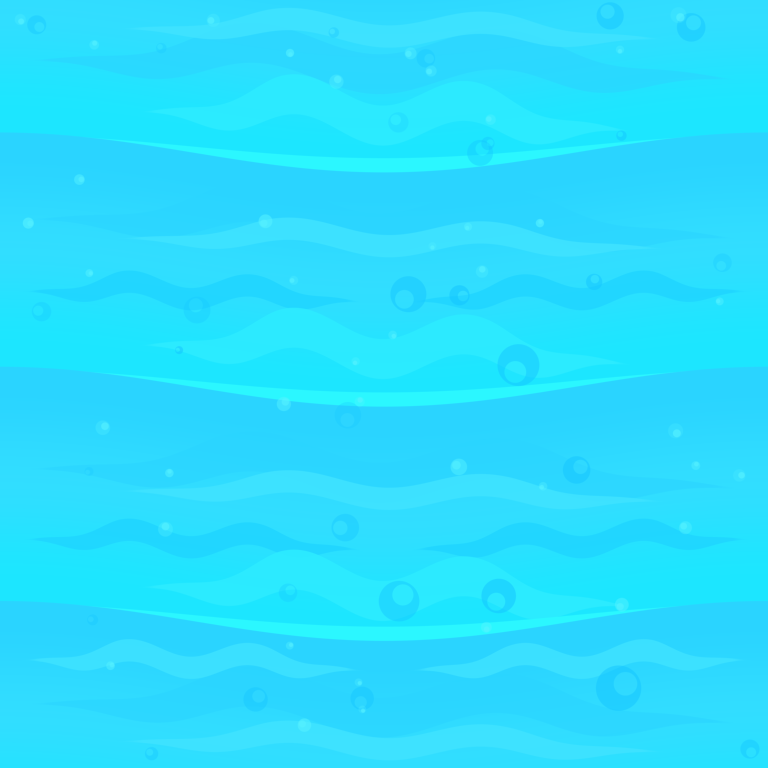
This texture is drawn by a WebGL 1 fragment shader. Its source:

```glsl
precision highp float;

uniform vec2 u_resolution;

const float TAU = 6.2831853;
const float BAND_HEIGHT = 0.305;
const float FIRST_EDGE = 0.1735;
const float EDGE_DIP = 0.052;

const vec3 BAND_TOP = vec3(0.165, 0.832, 1.0);
const vec3 BAND_MIDDLE = vec3(0.195, 0.868, 1.0);
const vec3 BAND_BOTTOM = vec3(0.11, 0.903, 1.0);
const vec3 CREST = vec3(0.17, 0.97, 1.0);
const vec3 DEEP_WAVE = vec3(0.12, 0.83, 1.0);
const vec3 PALE_WAVE = vec3(0.25, 0.89, 1.0);
const vec3 LOW_WAVE = vec3(0.175, 0.922, 1.0);
const vec3 BUBBLE_BLUE = vec3(0.08, 0.77, 1.0);
const vec3 BUBBLE_LIGHT = vec3(0.34, 0.95, 1.0);

float hash(vec2 p) {
    vec3 q = fract(vec3(p.xyx) * 0.1031);
    q += dot(q, q.yzx + 33.33);
    return fract((q.x + q.y) * q.z);
}

float disc(vec2 p, float radius, float soft) {
    return 1.0 - smoothstep(-soft, soft, length(p) - radius);
}

// Tapered ribbon with rippling edges; start > end mirrors it
float wave(vec2 p, float start, float end, float tipY, float height, float soft) {
    float t = (p.x - start) / (end - start);
    float body = smoothstep(0.0, 0.3, t) * (1.0 - smoothstep(0.7, 1.0, t));
    float ripple = 0.35 * cos(TAU * 3.0 * (t - 0.325));
    float center = tipY + height * (0.5 * t - (0.25 + ripple) * body);
    float halfHeight = 0.5 * height * body;
    float d = abs(p.y - center) - halfHeight;
    return (1.0 - smoothstep(-soft, soft, d)) * smoothstep(0.0, 2.0 * soft, halfHeight);
}

// Tip heights below the band top: broad, pale, paired, low
vec4 waveOffsets(float band) {
    if (band < 0.5) return vec4(0.210, 0.169, 0.076, 0.277);
    if (band < 1.5) return vec4(0.112, 0.137, 0.206, 0.276);
    if (band < 2.5) return vec4(0.132, 0.161, 0.224, 0.286);
    return vec4(0.133, 0.182, 0.076, 0.290);
}

vec3 bandGradient(float v) {
    vec3 color = mix(BAND_TOP, BAND_MIDDLE, smoothstep(0.08, 0.5, v));
    return mix(color, BAND_BOTTOM, smoothstep(0.45, 0.92, v));
}

vec3 addWaves(vec3 color, vec2 p, float band, float soft) {
    vec4 tip = waveOffsets(band);
    float pair = wave(p, 0.02, 0.482, tip.z, 0.029, soft)
               + wave(p, 0.986, 0.525, tip.z, 0.029, soft);
    vec3 pairColor = mix(DEEP_WAVE, PALE_WAVE, step(2.5, band));
    color = mix(color, BAND_TOP, 0.65 * wave(p, 0.02, 0.977, tip.x, 0.052, soft));
    color = mix(color, PALE_WAVE, 0.85 * wave(p, 0.135, 0.885, tip.y, 0.029, soft));
    color = mix(color, pairColor, 0.8 * pair);
    return mix(color, LOW_WAVE, 0.9 * wave(p, 0.17, 0.833, tip.w, 0.052, soft));
}

// One jittered bubble per occupied cell, with an off-center glint
vec3 addBubbles(vec3 color, vec2 p, float cells, float density, vec2 radii,
                float paleShare, float seed, float soft) {
    vec2 cell = floor(p * cells);
    vec2 key = cell + seed;
    float size = hash(key + 17.3);
    float radius = mix(radii.x, radii.y, size * size);
    vec2 jitter = vec2(hash(key + 5.1), hash(key + 41.7));
    float margin = radius * cells + 0.02;
    vec2 offset = p - (cell + mix(vec2(margin), vec2(1.0 - margin), jitter)) / cells;

    float angle = TAU * hash(key + 71.9);
    vec2 glint = 0.36 * radius * vec2(cos(angle), sin(angle));
    float pale = step(hash(key + 93.2), paleShare);
    float strength = step(hash(key), density) * mix(0.2, 0.6, hash(key + 29.6));

    float outer = disc(offset, radius, soft);
    float inner = disc(offset - glint, 0.52 * radius, soft);
    vec3 filled = mix(color, mix(BUBBLE_BLUE, BUBBLE_LIGHT, pale), strength * outer);
    vec3 glintColor = mix(color + vec3(0.02, 0.01, 0.0), BUBBLE_LIGHT, 0.8 * pale);
    return mix(filled, glintColor, 0.8 * inner * step(0.01, strength));
}

void main() {
    vec2 uv = gl_FragCoord.xy / u_resolution;
    vec2 p = vec2(uv.x, 1.0 - uv.y);
    float soft = 0.8 / min(u_resolution.x, u_resolution.y);

    // Sagging bands
    float sag = 0.5 - 0.5 * cos(TAU * p.x);
    float depth = (p.y - FIRST_EDGE - EDGE_DIP * sag) / BAND_HEIGHT + 1.0;
    float band = floor(depth);
    float v = fract(depth);
    float bandTop = FIRST_EDGE + (band - 1.0) * BAND_HEIGHT;
    vec3 color = bandGradient(v);
    color = addWaves(color, vec2(p.x, p.y - bandTop), band, soft);

    // Bright crescent along each lower edge
    float rise = (1.0 - v) * BAND_HEIGHT;
    float thickness = 0.0215 * sag - 0.002;
    color = mix(color, CREST, 1.0 - smoothstep(-soft, soft, rise - thickness));
    color = mix(BAND_TOP, color, smoothstep(0.0, 2.0 * soft, rise));

    color = addBubbles(color, p, 7.0, 0.55, vec2(0.012, 0.033), 0.08, 3.0, soft);
    color = addBubbles(color, p, 12.0, 0.28, vec2(0.005, 0.011), 0.8, 57.0, soft);
    gl_FragColor = vec4(min(color, 1.0), 1.0);
}
```
